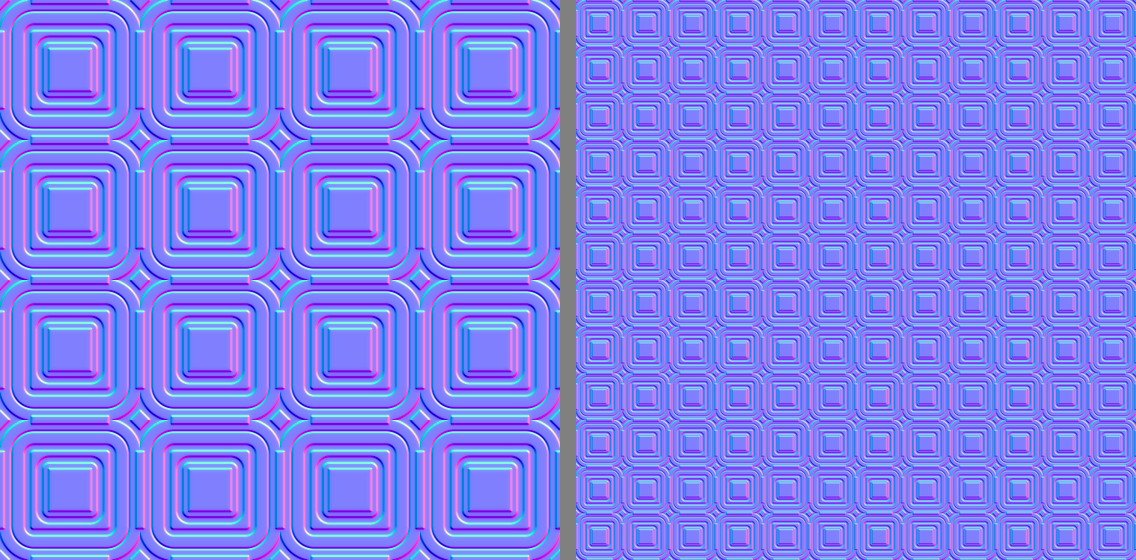
Left, the tile; right, the same tile 3 across and 3 down.
Give the GLSL for this texture map, as a Shadertoy shader.

```glsl
// Tangent-space normal map of embossed square tiles with nested rims, bars and corner studs.

const float REPEATS = 4.0;           // tiles across and down
const float CELL = 288.0;            // design units per tile; all lengths below use them
const float BEVEL_WIDTH = 2.0;
const float BEVEL_GAIN = 1.35;
const float HALO_WIDTH = 7.0;
const float HALO_GAIN = 0.15;
const float BLUE_DROP = 0.14;        // loss of blue on steep slopes

const vec2 INNER_CORE = vec2(42.0);
const vec2 OUTER_CORE = vec2(74.0);
const vec2 BAR_CORE = vec2(6.0, 77.0);
const vec2 STUD_CORE = vec2(12.0);
const float BAR_ROUND = 2.5;
const float STUD_ROUND = 2.5;
const float STAR_OFFSET = 72.0;

// Rim offsets from a core; positive steps fall outward, negative ones rise.
const vec3 INNER_RIMS = vec3(2.0, 14.0, 27.0);
const vec3 INNER_STEPS = vec3(1.0, 1.0, -1.0);
const vec4 OUTER_RIMS = vec4(7.0, 20.0, 45.0, 48.5);
const vec4 OUTER_STEPS = vec4(1.0, -1.0, 1.0, -1.0);

// Distance to a box in x, outward direction in yz.
vec3 boxField(vec2 p, vec2 core) {
    vec2 q = abs(p) - core;
    vec2 outside = max(q, 0.0);
    float reach = length(outside);
    vec2 axis = q.x > q.y ? vec2(1.0, 0.0) : vec2(0.0, 1.0);
    vec2 dir = reach > 0.0 ? outside / reach : axis;
    vec2 side = 2.0 * step(0.0, p) - 1.0;
    return vec3(reach + min(max(q.x, q.y), 0.0), dir * side);
}

// Slope strength across a bevelled edge: a crisp line plus a faint halo.
float bevel(float d, float pixel) {
    float crisp = d / max(BEVEL_WIDTH, 0.75 * pixel);
    float halo = d / HALO_WIDTH;
    return BEVEL_GAIN * exp(-crisp * crisp) + HALO_GAIN * exp(-halo * halo);
}

vec2 raisedBox(vec2 p, vec2 core, float round_, float pixel) {
    vec3 field = boxField(p, core);
    return field.yz * bevel(field.x - round_, pixel);
}

vec2 tileSlope(vec2 p, float pixel) {
    vec2 slope = vec2(0.0);

    // Nested rims
    vec3 inner = boxField(p, INNER_CORE);
    for (int i = 0; i < 3; i++)
        slope += inner.yz * INNER_STEPS[i] * bevel(inner.x - INNER_RIMS[i], pixel);
    vec3 outer = boxField(p, OUTER_CORE);
    for (int i = 0; i < 4; i++)
        slope += outer.yz * OUTER_STEPS[i] * bevel(outer.x - OUTER_RIMS[i], pixel);

    // Sunken star where four tiles meet
    vec2 past = abs(p) - OUTER_CORE;
    float cornerMask = smoothstep(8.0, 16.0, min(past.x, past.y));
    slope += outer.yz * cornerMask * bevel(outer.x - STAR_OFFSET, pixel);

    // Bars along the joints
    vec2 joint = p - 0.5 * CELL * (2.0 * step(0.0, p) - 1.0);
    slope += raisedBox(vec2(joint.x, p.y), BAR_CORE, BAR_ROUND, pixel);
    slope += raisedBox(vec2(p.x, joint.y), BAR_CORE.yx, BAR_ROUND, pixel);

    // Diamond stud at the corner
    mat2 turn = sqrt(0.5) * mat2(1.0, 1.0, -1.0, 1.0);
    slope += transpose(turn) * raisedBox(turn * joint, STUD_CORE, STUD_ROUND, pixel);
    return slope;
}

void mainImage(out vec4 fragColor, in vec2 fragCoord) {
    vec2 uv = fragCoord / iResolution.xy;
    vec2 p = (fract(uv * REPEATS) - 0.5) * CELL;
    float pixel = REPEATS * CELL / iResolution.y;

    vec2 slope = clamp(tileSlope(p, pixel), -1.0, 1.0);
    float blue = 1.0 - BLUE_DROP * min(dot(slope, slope), 1.3);
    fragColor = vec4(0.5 + 0.5 * slope, blue, 1.0);
}
```
